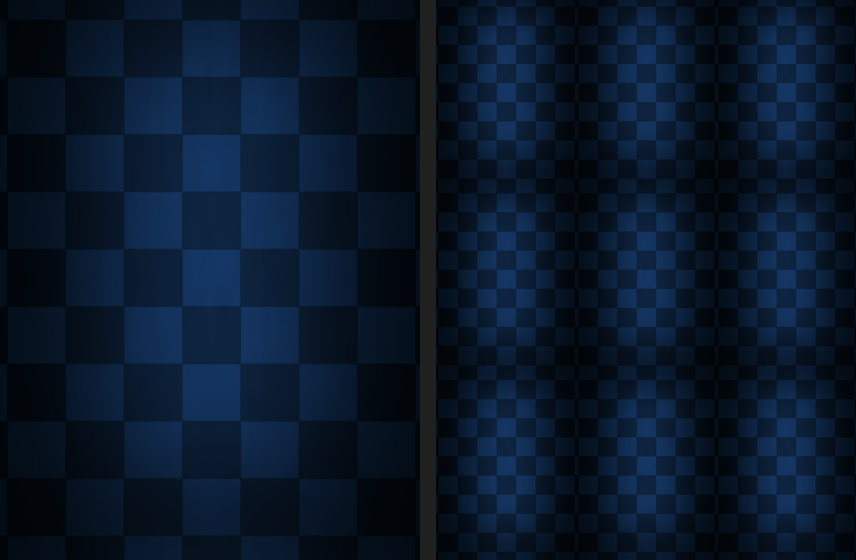
Left, the tile; right, the same tile 3 across and 3 down.
Give the GLSL for this pattern, as a Shadertoy shader.

```glsl
// Dark blue checkerboard lit by a soft, tall central glow, with faint mottling
#define CELL vec2(0.1389, 0.1024)
#define ORIGIN vec2(0.0174, 0.0430)
#define GLOW_CENTER vec2(0.51, 0.545)
#define GLOW_FLOOR 0.40
#define INSET 0.0008
#define SOFTNESS 0.0014
#define WEAR 0.07
#define LIGHT_LIT vec3(0.080, 0.210, 0.385)
#define LIGHT_DIM vec3(0.018, 0.062, 0.112)
#define DARK_LIT vec3(0.055, 0.140, 0.250)
#define DARK_DIM vec3(0.007, 0.023, 0.043)

const float TAU = 6.2831853;

float hash(vec2 p) {
    vec3 q = fract(p.xyx * vec3(0.1031, 0.1030, 0.0973));
    q += dot(q, q.yzx + 33.33);
    return fract((q.x + q.y) * q.z);
}

// Value noise over the unit canvas that wraps after a whole number of lattice steps
float wrapNoise(vec2 uv, vec2 period) {
    vec2 p = uv * period;
    vec2 i = floor(p);
    vec2 f = fract(p);
    f = f * f * (3.0 - 2.0 * f);
    vec2 a = mod(i, period);
    vec2 b = mod(i + 1.0, period);
    return mix(mix(hash(a), hash(vec2(b.x, a.y)), f.x),
               mix(hash(vec2(a.x, b.y)), hash(b), f.x), f.y);
}

// Coverage of the lighter squares: 1 inside, 0 outside.
// The narrow outer column and row join up across the canvas edges.
float checker(vec2 uv) {
    vec2 p = (uv - ORIGIN) / CELL;
    vec2 id = floor(p);
    vec2 f = fract(p);
    vec2 canvas = vec2(iResolution.x / iResolution.y, 1.0);
    vec2 edge = min(f, 1.0 - f) * CELL * canvas;
    float inside = min(edge.x, edge.y);
    float parity = mod(id.x + id.y, 2.0);
    float dist = mix(-inside, inside, parity) - INSET;
    float soft = max(SOFTNESS, 0.75 / iResolution.y);
    return smoothstep(-soft, soft, dist);
}

// Periodic light falloff: returns the glow and its vertical part
vec2 glow(vec2 uv) {
    vec2 wave = 0.5 + 0.5 * cos(TAU * (uv - GLOW_CENTER));
    float vertical = mix(GLOW_FLOOR, 1.0, 1.0 - pow(1.0 - wave.y, 3.0));
    return vec2(wave.x * vertical, vertical);
}

void mainImage(out vec4 fragColor, in vec2 fragCoord) {
    vec2 uv = fragCoord / iResolution.xy;

    // Lit and dim tones of both kinds of square
    float square = checker(uv);
    vec2 light = glow(uv);
    vec3 dim = mix(DARK_DIM, LIGHT_DIM, square) * mix(0.55, 1.0, light.y);
    vec3 lit = mix(DARK_LIT, LIGHT_LIT, square);
    vec3 color = mix(dim, lit, light.x);

    // Faint blotches and vertical streaks
    float blotch = wrapNoise(uv, vec2(24.0, 32.0)) - 0.5;
    float streak = wrapNoise(uv, vec2(60.0, 9.0)) - 0.5;
    color *= 1.0 + WEAR * (0.6 * blotch + 0.7 * streak);

    fragColor = vec4(color, 1.0);
}
```
